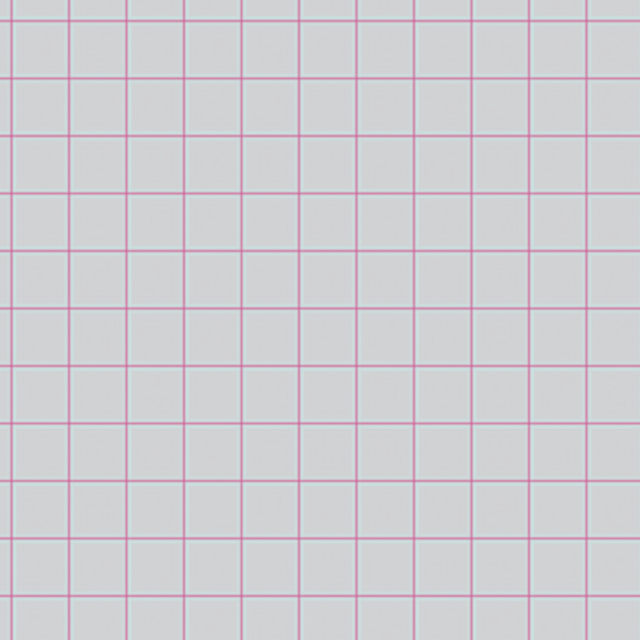
Reproduce this pattern procedurally as a WebGL 2 fragment shader.

```glsl
#version 300 es
precision highp float;
// Square grid of thin pink lines on cool grey paper.
// Each line is a soft band with pale cyan fringes of uneven strength,
// a faint ripple beside it and a slight mottle in the paper.

uniform vec2 u_resolution;
out vec4 fragColor;

const float PERIOD = 0.08984;                 // grid spacing, canvas units
const vec2 FIRST_LINE = vec2(0.0180, 0.0688); // first line from left and bottom
const float LINE_SIGMA = 0.0015;
const float LINE_STRENGTH = 0.62;
const float HALO_OFFSET = 0.0050;
const float HALO_SIGMA = 0.0019;
const float HALO_STRENGTH = 0.72;
const float HALO_VARIATION = 0.35;
const vec2 COLUMN_TILT = vec2(0.22, 0.22);    // fringe bias at the two ends
const vec2 ROW_TILT = vec2(-0.25, 0.25);
const float RIPPLE_LENGTH = 0.0095;
const float RIPPLE_REACH = 0.012;
const float RIPPLE_AMOUNT = 0.004;
const float MOTTLE_SCALE = 170.0;
const float MOTTLE_AMOUNT = 0.007;
const vec3 PAPER = vec3(0.818, 0.822, 0.827);
const vec3 INK = vec3(0.815, 0.36, 0.58);
const vec3 HALO = vec3(0.790, 0.885, 0.885);
const vec3 MOTTLE_TINT = vec3(0.9, -0.4, -0.2);

float hash(vec2 p) {
    vec3 q = fract(p.xyx * 0.1031);
    q += dot(q, q.yzx + 33.33);
    return fract((q.x + q.y) * q.z);
}

float valueNoise(vec2 p) {
    vec2 cell = floor(p), f = fract(p);
    f = f * f * (3.0 - 2.0 * f);
    float low = mix(hash(cell), hash(cell + vec2(1, 0)), f.x);
    float high = mix(hash(cell + vec2(0, 1)), hash(cell + vec2(1, 1)), f.x);
    return mix(low, high, f.y);
}

float bell(float d, float sigma) {
    return exp(-0.5 * d * d / (sigma * sigma));
}

// Returns line coverage, fringe coverage and ripple for one axis.
vec3 lineProfile(float coord, float first, vec2 tiltRange, float seed, float pixel) {
    float t = (coord - first) / PERIOD + 0.5;
    float index = floor(t);
    float d = (t - index - 0.5) * PERIOD;

    // Fringes lean to one side by a drifting, slightly random amount.
    float tilt = mix(tiltRange.x, tiltRange.y, clamp(index * PERIOD, 0.0, 1.0));
    tilt += HALO_VARIATION * (hash(vec2(index + 20.0, seed)) - 0.5);
    float before = clamp(HALO_STRENGTH - tilt, 0.0, 1.0);
    float after = clamp(HALO_STRENGTH + tilt, 0.0, 1.0);

    float line = bell(d, max(LINE_SIGMA, 0.5 * pixel));
    float sigma = max(HALO_SIGMA, 0.5 * pixel);
    float halo = before * bell(d + HALO_OFFSET, sigma)
               + after * bell(d - HALO_OFFSET, sigma);
    float ripple = cos(6.28319 * d / RIPPLE_LENGTH) * exp(-abs(d) / RIPPLE_REACH);
    return vec3(line * LINE_STRENGTH, halo, ripple);
}

void main() {
    vec2 uv = gl_FragCoord.xy / u_resolution;
    float pixel = 1.0 / min(u_resolution.x, u_resolution.y);
    vec3 column = lineProfile(uv.x, FIRST_LINE.x, COLUMN_TILT, 3.0, pixel);
    vec3 row = lineProfile(uv.y, FIRST_LINE.y, ROW_TILT, 51.0, pixel);

    // Paper with ripple and mottle
    vec3 color = PAPER - RIPPLE_AMOUNT * (column.z + row.z);
    float mottle = valueNoise(uv * MOTTLE_SCALE) - 0.5;
    color += MOTTLE_TINT * MOTTLE_AMOUNT * mottle;

    // Pale fringes, then ink that deepens at crossings
    color = mix(color, HALO, min(max(column.y, row.y), 1.0));
    float ink = 1.0 - (1.0 - column.x) * (1.0 - row.x);
    color = mix(color, INK, ink);

    fragColor = vec4(color, 1.0);
}
```
